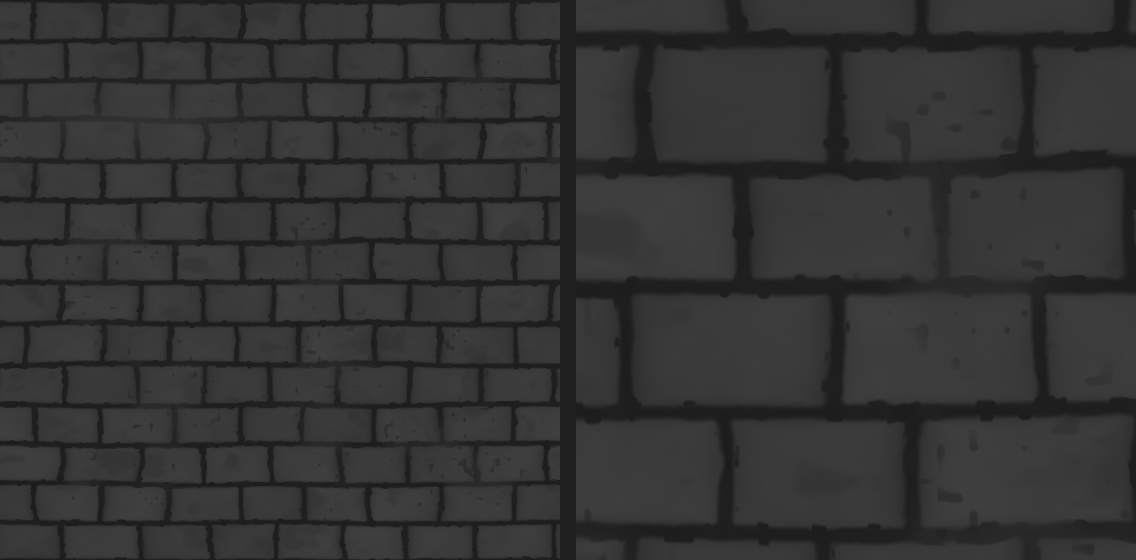
Left: the whole. Right: its middle third, enlarged.
Give the GLSL for this texture, as a three.js fragment shader.

```glsl
// Dark painted brick wall: 14 staggered courses of 8 uneven bricks with soft, worn joints.
// Each brick is a rounded box distance between two jittered joints; tileable value
// noise roughens the edges, fades the mortar and adds smudges, chips and pits.

varying vec2 vUv;

const float TAU = 6.28319;
const vec2 GRID = vec2(8.0, 14.0);              // bricks across, courses down
const vec2 HALF_JOINT = vec2(0.0042, 0.0040);   // half mortar widths
const float CORNER = 0.004;
const float EDGE_SOFT = 0.0021;
const float EDGE_ROUGH = 0.0048;
const float JOINT_JITTER = 0.13;                // in brick lengths
const float COURSE_SAG = 0.062;                 // in course heights
const vec2 SHADE_REACH = vec2(0.0085, 0.0030);  // grime beside joints
const vec2 PALE_CENTER = vec2(0.25, 0.785);     // area where joints are painted over
const vec2 PALE_RADIUS = vec2(0.25, 0.065);
const vec3 BRICK = vec3(0.231);
const vec3 GRIME = vec3(0.165);
const vec3 MORTAR = vec3(0.118);

float hash(vec2 p) {
  return fract(sin(dot(p, vec2(127.1, 311.7))) * 43758.5);
}

// Value noise that wraps after the given number of cells
float noise(vec2 uv, vec2 cells) {
  vec2 p = uv * cells;
  vec2 i = floor(p);
  vec2 f = fract(p);
  f = f * f * (3.0 - 2.0 * f);
  vec2 a = mod(i, cells);
  vec2 b = mod(i + 1.0, cells);
  return mix(mix(hash(a), hash(vec2(b.x, a.y)), f.x),
             mix(hash(vec2(a.x, b.y)), hash(b), f.x), f.y);
}

float fbm(vec2 uv, vec2 cells) {
  float sum = 0.0;
  float weight = 0.5;
  for (int k = 0; k < 4; k++) {
    sum += weight * noise(uv, cells);
    cells *= 2.0;
    weight *= 0.5;
  }
  return sum / 0.9375;
}

// Position of a vertical joint, in brick lengths
float jointX(float index, float course) {
  float column = mod(index, GRID.x);
  float stagger = mod(course, 2.0) < 0.5 ? 0.95 : 0.45;
  float drift = 0.08 * sin(TAU * (column + 0.7) / GRID.x) - 0.06;
  float jitter = (hash(vec2(column, course + 31.0)) - 0.5) * JOINT_JITTER;
  return index + stagger + drift + jitter;
}

void main() {
  vec2 uv = vUv;
  float broad = fbm(uv, vec2(7.0));
  float fine = fbm(uv, vec2(64.0));

  // Slightly bowed courses
  vec2 p = uv * GRID;
  p.y += COURSE_SAG * (1.0 + cos(TAU * (uv.y - 0.29)));
  p.y += 0.09 * (noise(uv, vec2(6.0, 14.0)) - 0.5);
  float course = mod(floor(p.y), GRID.y);
  float height = fract(p.y);

  // Joints on either side of this brick
  p.x += 0.06 * (noise(uv, vec2(16.0, 28.0)) - 0.5);
  float index = floor(p.x - (mod(course, 2.0) < 0.5 ? 0.95 : 0.45));
  if (p.x < jointX(index, course)) index -= 1.0;
  else if (p.x > jointX(index + 1.0, course)) index += 1.0;
  float left = p.x - jointX(index, course);
  float right = jointX(index + 1.0, course) - p.x;
  vec2 id = vec2(mod(index, GRID.x), course);

  // Rounded brick distance, negative inside
  vec2 inset = vec2(min(left, right), min(height, 1.0 - height)) / GRID;
  vec2 q = HALF_JOINT - inset + CORNER;
  float d = length(max(q, 0.0)) + min(max(q.x, q.y), 0.0) - CORNER;
  d += (fine - 0.5) * EDGE_ROUGH;
  float chip = smoothstep(0.68, 0.82, noise(uv, vec2(90.0, 110.0)));
  d += chip * 0.0035 * smoothstep(-0.007, 0.0, d);
  float mortar = smoothstep(-EDGE_SOFT, EDGE_SOFT, d);

  // Faded patches of mortar
  vec2 toPale = (uv - PALE_CENTER) / PALE_RADIUS;
  float fade = 0.75 * exp(-dot(toPale, toPale));
  fade = max(fade, 0.55 * smoothstep(0.56, 0.76, broad));

  // Brick face: tone, slope of light, mottling
  float tone = (hash(id + 5.0) - 0.5) * 0.020;
  float slope = (hash(id + 17.0) - 0.5) * 0.020 * (left - right);
  float mottle = (fbm(uv, vec2(18.0, 22.0)) - 0.5) * 0.030 + (fine - 0.5) * 0.008;
  vec3 color = BRICK + tone + slope + mottle;

  // Grime along the joints, heavier on one end of each brick
  vec2 shade = exp(-max(inset - HALF_JOINT, 0.0) / SHADE_REACH);
  float heavySide = mix(hash(id + 43.0), hash(id + 71.0), step(left, right));
  float grime = max(shade.x * mix(0.35, 1.0, heavySide), shade.y * 0.65);
  float smudge = smoothstep(0.60, 0.78, fbm(uv + 0.37, vec2(14.0, 20.0)));
  grime = max(grime * (0.65 + 0.6 * broad), smudge * 0.40);
  color = mix(color, GRIME, clamp(grime, 0.0, 1.0) * (1.0 - 0.6 * fade));

  // Small pits, then mortar
  float pit = smoothstep(0.84, 0.95, noise(uv + 0.13, vec2(100.0))) * smoothstep(0.48, 0.65, broad);
  color = mix(color, MORTAR, pit * 0.45);
  vec3 jointColor = MORTAR + (fine - 0.5) * 0.025;
  color = mix(color, jointColor, mortar * (1.0 - fade));

  gl_FragColor = vec4(color, 1.0);
}
```
